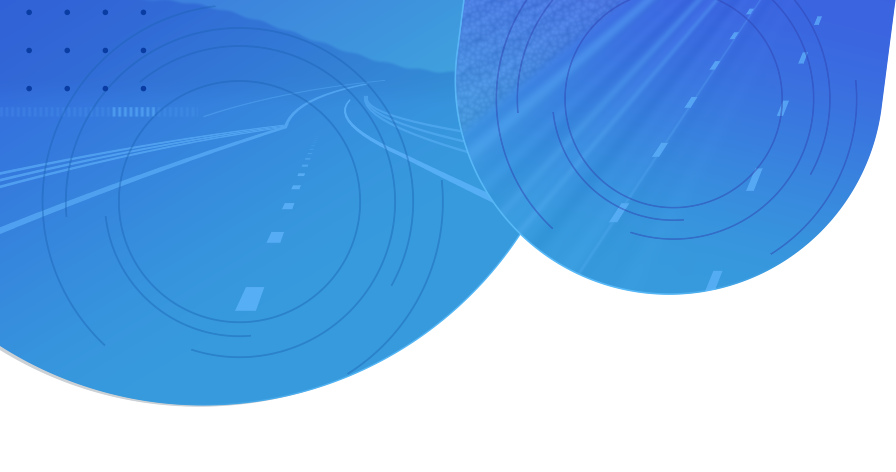
This background is drawn by a WebGL 2 fragment shader. Its source:

```glsl
#version 300 es
precision highp float;
uniform vec2 u_resolution;
out vec4 outColor;

const float HEIGHT = 4.05; // canvas height in design units
const vec2 DISC_CENTER = vec2(1.75, 3.82);
const float DISC_RADIUS = 3.25;
const vec2 SHADOW_SHIFT = vec2(-0.04, -0.01);
const vec2 CAPSULE_CENTER = vec2(5.74, 3.36);
const vec2 CAPSULE_AXIS = vec2(0.128, 0.992);
const float CAPSULE_RADIUS = 1.84;
const vec2 DISC_RINGS = vec2(2.055, 2.32);
const vec2 CAPSULE_RINGS = vec2(5.78, 3.2);
const float CAPSULE_RING_SCALE = 0.9;
const float RING_WIDTH = 0.008;
const vec2 DOT_ORIGIN = vec2(0.25, 3.29);
const float DOT_STEP = 0.327;
const float DOT_RADIUS = 0.024;
const vec2 LEFT_VANISH = vec2(2.81, 3.1);
const vec2 RIGHT_VANISH = vec2(7.85, 6.05);
const vec3 INDIGO = vec3(0.2, 0.4, 0.87);
const vec3 VIOLET = vec3(0.23, 0.39, 0.88);
const vec3 CYAN = vec3(0.215, 0.605, 0.865);
const vec3 PAINT = vec3(0.38, 0.71, 0.99);
const vec3 RIM = vec3(0.36, 0.74, 0.98);
const vec3 DISC_INK = vec3(0.1, 0.38, 0.7);
const vec3 CAPSULE_INK = vec3(0.18, 0.27, 0.7);
const vec3 DOT_INK = vec3(0.04, 0.24, 0.64);
const vec3 SHADOW = vec3(0.8, 0.82, 0.84);

float cover(float d) {
    float pixel = HEIGHT / u_resolution.y;
    return 1.0 - smoothstep(-0.6 * pixel, 0.6 * pixel, d);
}
float band(float x, float center, float width) {
    return exp(-pow(abs(x - center) / width, 2.0));
}
// Cellular noise: distance to the nearest scattered point
float cells(vec2 p) {
    float nearest = 2.0;
    for (int i = 0; i < 9; i++) {
        vec2 c = floor(p) + vec2(i % 3 - 1, i / 3 - 1);
        vec2 jitter = fract(sin(c * mat2(127.1, 311.7, 269.5, 183.3)) * 4375.85);
        nearest = min(nearest, length(c + jitter - p));
    }
    return nearest;
}
// Quadratic curve whose half width runs from w0 to w1
float curve(vec2 p, vec2 a, vec2 b, vec2 c, float w0, float w1) {
    float d = 10.0;
    vec2 last = a;
    for (int i = 1; i <= 12; i++) {
        float t = float(i) / 12.0;
        vec2 next = mix(mix(a, b, t), mix(b, c, t), t), e = next - last;
        float s = clamp(dot(p - last, e) / dot(e, e), 0.0, 1.0);
        d = min(d, length(p - last - e * s) - mix(w0, w1, t));
        last = next;
    }
    return cover(d);
}
// Lane dashes evenly spaced in depth, drawn in perspective
float dashes(vec2 p, vec2 vanish, float slope, float depth, float phase, float width) {
    float h = max(vanish.y - p.y, 0.03);
    float along = (abs(fract(depth / h - phase + 0.5) - 0.5) - 0.13) * h * h / depth;
    float across = abs(p.x - vanish.x + slope * h) - width * h;
    return cover(max(along, across)) * smoothstep(0.12, 0.6, h);
}
// Arc given by start angle and span in degrees
float arc(vec2 q, float radius, float start, float span) {
    float angle = mod(degrees(atan(q.y, q.x)) - start, 360.0);
    return cover(abs(length(q) - radius) - RING_WIDTH) * step(angle, span);
}
float rings(vec2 q) {
    float ink = max(arc(q, 1.035, 0.0, 360.0), arc(q, 1.155, 186.0, 89.0));
    ink = max(ink, max(arc(q, 1.335, -108.0, 238.0), arc(q, 1.49, -29.0, 214.0)));
    return max(ink, max(arc(q, 1.69, 97.0, 130.0), arc(q, 1.745, -58.0, 64.0)));
}
vec3 valleyRoad(vec2 p) {
    vec3 col = mix(INDIGO, CYAN, smoothstep(-0.4, 3.9, 0.55 * p.x + 0.9 * (HEIGHT - p.y)));
    // Sky above a shaded hill
    float ridge = HEIGHT - 0.62 * smoothstep(1.3, 3.9, p.x) + 0.008 * sin(p.x * 23.0);
    float sky = smoothstep(-0.02, 0.02, p.y - ridge) * smoothstep(1.0, 1.5, p.x);
    col += sky * vec3(0.035, 0.06, 0) - (1.0 - sky) * smoothstep(3.1, 3.4, p.y) * vec3(0.01, 0.025, 0.03);
    // Verge lines, rails and bends
    vec2 bend = vec2(2.45, 2.96), turn = vec2(3.45, 2.72);
    float rails = curve(p, vec2(-0.1, 2.03), vec2(1.2, 2.56), bend, 0.028, 0.012);
    rails = max(rails, curve(p, bend, vec2(2.52, 3.21), vec2(3.15, 3.33), 0.014, 0.006));
    for (float k = 0.0; k < 3.0; k++) {
        vec2 start = vec2(-0.1, 2.42 + 0.06 * k), mid = vec2(1.3, 2.8 + 0.02 * k);
        rails = max(rails, curve(p, start, mid, bend + 0.01 * k, 0.012, 0.005));
        start = vec2(3.13 + 0.01 * k, 3.22);
        mid = vec2(3.1, 3.0 + 0.03 * k);
        rails = max(rails, 0.8 * curve(p, start, mid, vec2(4.1, 2.72 + 0.09 * k), 0.008, 0.01));
    }
    rails = max(rails, 0.6 * curve(p, vec2(1.75, 3.05), vec2(2.4, 3.27), vec2(3.3, 3.36), 0.006, 0.004));
    float lane = curve(p, vec2(3.0, 3.19), vec2(2.82, 3.0), turn, 0.006, 0.016);
    lane = max(lane, curve(p, turn, vec2(3.85, 2.52), vec2(4.3, 2.31), 0.016, 0.03));
    lane = max(lane, dashes(p, LEFT_VANISH, 0.41, 3.33, 0.07, 0.052));
    float fence = cover(abs(p.y - 3.09) - 0.04) * step(p.x, 1.7) * (0.5 + 0.5 * sin(p.x * 130.0));
    fence *= 0.15 + 0.4 * step(abs(p.x - 1.14), 0.19);
    return mix(col, PAINT, max(fence, max(0.6 * rails, 0.75 * lane)));
}
vec3 highway(vec2 p) {
    vec3 col = mix(VIOLET, CYAN, smoothstep(-0.5, 2.5, HEIGHT - p.y + 0.25 * (5.74 - p.x)));
    float u = (RIGHT_VANISH.x - p.x) / (RIGHT_VANISH.y - p.y);
    // Asphalt streaks and rough ground
    col += 0.012 * (sin(u * 38.0) + 0.6 * sin(u * 91.0 + p.y)) * smoothstep(0.4, 0.75, u);
    col += smoothstep(1.2, 1.28, u) * (vec3(0.06, 0.05, 0) + 0.07 * (0.45 - cells(p * 24.0)));
    // Barrier bands and lane paint
    float paint = 0.38 * band(u, 1.14, 0.035) + 0.3 * band(u, 0.925, 0.018);
    paint += 0.28 * band(u, 0.85, 0.012) + 0.25 * band(u, 0.663, 0.004);
    float lane = dashes(p, RIGHT_VANISH - vec2(0.05, 0), 0.65, 23.25, 0.08, 0.009);
    lane = max(lane, dashes(p, RIGHT_VANISH + vec2(0.04, 0), 0.4, 16.95, 0.79, 0.009));
    return mix(col, PAINT, max(paint, 0.7 * lane));
}
void main() {
    vec2 p = gl_FragCoord.xy * HEIGHT / u_resolution.y, q = p - DISC_CENTER;
    vec3 col = mix(vec3(1), SHADOW, cover(length(q - SHADOW_SHIFT) - DISC_RADIUS));
    // Disc with rings and corner dots
    float d = length(q) - DISC_RADIUS;
    vec3 panel = mix(valleyRoad(p), DISC_INK, 0.42 * rings(p - DISC_RINGS));
    vec2 g = p - DOT_ORIGIN, cell = clamp(round(g / DOT_STEP), vec2(0), vec2(3, 2));
    panel = mix(panel, DOT_INK, cover(length(g - cell * DOT_STEP) - DOT_RADIUS));
    panel = mix(panel, RIM, 0.8 * cover(abs(d) - 0.012) * smoothstep(-0.5, 1.5, q.x));
    col = mix(col, panel, cover(d));
    // Leaning capsule with smaller rings
    q = p - CAPSULE_CENTER;
    d = length(q - CAPSULE_AXIS * max(dot(q, CAPSULE_AXIS), 0.0)) - CAPSULE_RADIUS;
    panel = mix(highway(p), CAPSULE_INK, 0.5 * rings((p - CAPSULE_RINGS) / CAPSULE_RING_SCALE));
    panel = mix(panel, RIM, 0.85 * cover(abs(d) - 0.014) * (1.0 - smoothstep(-0.4, 1.2, q.x)));
    outColor = vec4(mix(col, panel, cover(d)), 1);
}
```
